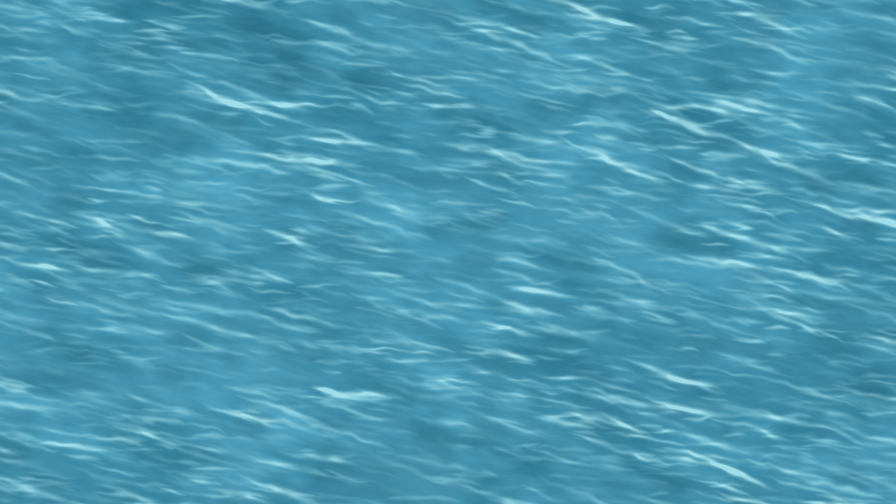
Reproduce this texture procedurally as a Shadertoy shader.

```glsl
float hash(vec2 cell) {
    vec3 q = fract(vec3(cell.xyx) * vec3(0.1031, 0.1030, 0.0973));
    q += dot(q, q.yzx + 33.33);
    return fract((q.x + q.y) * q.z);
}

float noise(vec2 p) {
    vec2 cell = floor(p), f = fract(p);
    f = f * f * f * (f * (f * 6.0 - 15.0) + 10.0);
    float low = mix(hash(cell), hash(cell + vec2(1, 0)), f.x);
    float high = mix(hash(cell + vec2(0, 1)), hash(cell + vec2(1, 1)), f.x);
    return mix(low, high, f.y);
}

float fbm(vec2 p) {
    float sum = 0.0, weight = 0.5;
    for (int i = 0; i < 4; i++) {
        sum += weight * noise(p);
        p = mat2(1.6, 0.5, -0.5, 1.6) * p * 1.2 + 17.3;
        weight *= 0.5;
    }
    return sum / 0.9375;
}

// x runs along a crest falling to the right, y runs across it
vec2 crestSpace(vec2 p, float tilt) {
    float c = cos(tilt), s = sin(tilt);
    return vec2(c * p.x - s * p.y, s * p.x + c * p.y);
}

// One tapered, slightly wavy dash per cell, with random length and strength
float crests(vec2 q, vec2 size, float width, float seed) {
    q.y += 0.012 * (noise(q * vec2(13, 17) + seed) - 0.5);
    q.y += 0.006 * (noise(q * vec2(38, 45) + seed) - 0.5);
    vec2 home = floor(q / size);
    float sum = 0.0;
    for (int j = -1; j <= 1; j++) {
        for (int i = -1; i <= 1; i++) {
            vec2 cell = home + vec2(i, j);
            vec2 key = cell + seed * 13.0;
            vec2 jitter = vec2(hash(key), hash(key + 57.0));
            vec2 d = q - (cell + jitter) * size;
            float reach = size.x * mix(0.35, 0.95, hash(key + 113.0));
            float slope = 0.3 * (hash(key + 171.0) - 0.5);
            float strength = pow(hash(key + 229.0), 2.5);
            float taper = max(0.0, 1.0 - pow(d.x / reach, 2.0));
            float across = (d.y - slope * d.x) / (width * (0.4 + 0.6 * taper));
            sum += strength * taper * exp(-across * across);
        }
    }
    return sum;
}

void mainImage(out vec4 fragColor, in vec2 fragCoord) {
    vec2 p = fragCoord / iResolution.y + 3.0;
    vec2 q = crestSpace(p, 0.22);

    // Cloudy water tone with fine ripples
    float tone = 0.5 + 0.75 * (fbm(q * vec2(5.5, 9.5)) - 0.5);
    tone += 0.5 * (fbm(q * vec2(14, 40) + 5.0) - 0.5);
    vec3 deepWater = vec3(0.16, 0.45, 0.55);
    vec3 brightWater = vec3(0.335, 0.67, 0.79);
    vec3 color = mix(deepWater, brightWater, clamp(tone, 0.0, 1.0));

    // Shaded troughs between the crests
    float trough = smoothstep(0.5, 0.9, noise(q * vec2(11, 34) + 23.0));
    color *= 1.0 - 0.06 * trough;

    // Pale crests, from long bright ones to short faint ones
    float foam = 0.0;
    vec2 size = vec2(0.17, 0.048);
    for (int i = 0; i < 4; i++) {
        float layer = float(i);
        vec2 crest = crestSpace(p, 0.27 - 0.05 * layer);
        foam += crests(crest, size, 0.0058 - 0.0007 * layer, 3.0 + layer) * (1.0 - 0.14 * layer);
        size *= 0.72;
    }
    foam *= 0.35 + 0.8 * noise(q * vec2(6, 13) + 41.7);
    foam *= 0.55 + 0.8 * noise(q * vec2(34, 70) + 9.1);
    color = mix(color, vec3(0.72, 0.95, 0.98), 0.8 * min(foam, 1.0));

    fragColor = vec4(color, 1.0);
}
```
